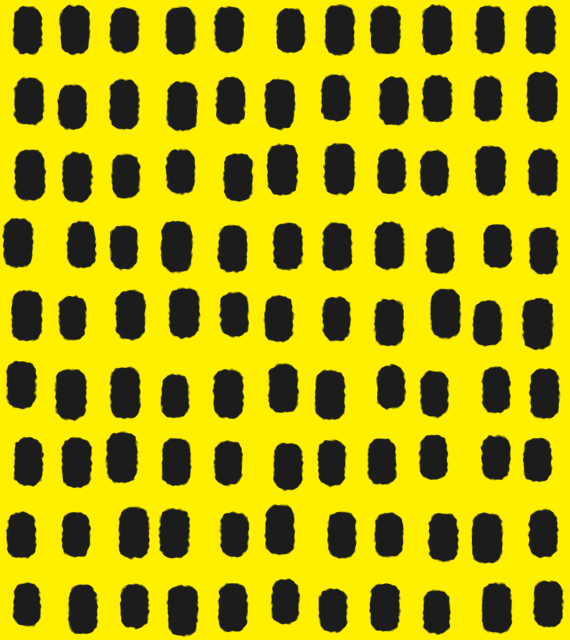
Give the GLSL for this pattern, as a WebGL 1 fragment shader.

```glsl
precision highp float;
// Hand-stamped black lozenges in 11 loose columns and 9 rows on bright yellow.

uniform vec2 u_resolution;

vec2 hash2(vec2 p) {
    vec3 q = fract(p.xyx * vec3(0.1031, 0.1030, 0.0973));
    q += dot(q, q.yzx + 33.33);
    return fract((q.xx + q.yz) * q.zy);
}

float slope(vec2 corner, vec2 offset) {
    return dot(hash2(corner) * 2.0 - 1.0, offset);
}

float gradientNoise(vec2 p) {
    vec2 i = floor(p), f = fract(p);
    vec2 u = f * f * f * (f * (f * 6.0 - 15.0) + 10.0);
    vec2 e = vec2(1.0, 0.0);
    return mix(mix(slope(i, f), slope(i + e.xy, f - e.xy), u.x),
               mix(slope(i + e.yx, f - e.yx), slope(i + e.xx, f - e.xx), u.x), u.y);
}

// Rounded box whose sides bulge in the middle and lean in by the taper.
float lozengeDistance(vec2 p, vec2 halfSize, float taper) {
    float t = clamp(p.y / halfSize.y, -1.0, 1.0);
    halfSize.x *= 1.0 - 0.10 * t * t + taper * t;
    float radius = 0.0155;
    vec2 d = abs(p) - halfSize + radius;
    return length(max(d, 0.0)) + min(max(d.x, d.y), 0.0) - radius;
}

void main() {
    // Canvas heights, measured from the top left
    vec2 p = gl_FragCoord.xy / u_resolution.y;
    p.y = 1.0 - p.y;

    // Grid cell and position from its centre
    vec2 pitch = vec2(0.0812, 0.1126);
    vec2 grid = (p + vec2(0.0028, 0.0094)) / pitch;
    vec2 cell = floor(grid);
    vec2 local = (fract(grid) - 0.5) * pitch;

    // Uneven placement, with the top row kept nearly level
    vec2 jitter = (hash2(cell + 17.0) - 0.5) * vec2(0.021, 0.018);
    jitter.y *= cell.y < 0.5 ? 0.1 : 1.0;

    // Uneven size: taller stamps are also wider
    vec2 vary = hash2(cell + 71.0);
    vec2 halfSize = mix(vec2(0.0207, 0.0335), vec2(0.0243, 0.0400),
                        vec2(mix(vary.x, vary.y, 0.3), vary.x));
    float taper = (hash2(cell + 43.0).x - 0.5) * 0.08;

    // Ragged edge
    float d = lozengeDistance(local - jitter, halfSize, taper);
    d += 0.0035 * gradientNoise(p * 125.0);
    float soft = max(0.0019, 0.8 / u_resolution.y);
    float ink = 1.0 - smoothstep(-soft, soft, d);

    // Flat colours, with a faint grain in the ink
    vec3 black = vec3(0.11) + 0.012 * gradientNoise(p * 160.0);
    gl_FragColor = vec4(mix(vec3(1.0, 0.94, 0.0), black, ink), 1.0);
}
```
